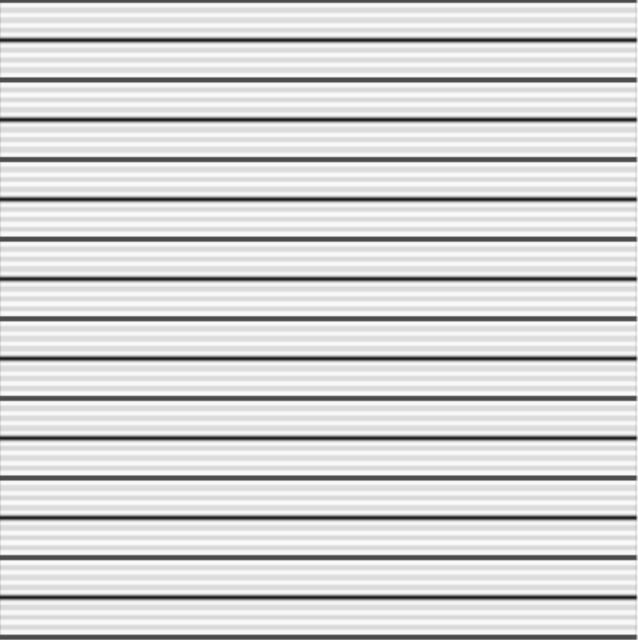
This pattern is drawn by a Shadertoy shader. Its source:

```glsl
#define PERIOD 0.0622        // height of one repeat, 16 fit the canvas
#define TOP_OFFSET 0.0005    // first rule below the top edge
#define STRIPES 4.0          // pale stripe slots per repeat
#define RULE_HALF 0.064      // half width of a rule, in repeats
#define RULE_SOFT 0.031      // edge blur of a flat rule, in repeats
#define PAPER vec3(0.975)
#define PALE_STRIPE vec3(0.845)
#define FLAT_INK vec3(0.30)
#define DARK_INK vec3(0.12)
#define RIGHT_EDGE 0.9975

float hash(float n) {
    return fract(sin(n * 12.9898) * 43758.5453);
}

// Soft pale stripes, each a little wider or narrower than the next
float paleStripe(float rows) {
    float slot = rows * STRIPES;
    float id = floor(slot + 0.5);
    float isRule = 1.0 - step(0.5, mod(id, STRIPES));
    float wide = hash(id + 3.0);
    float d = abs(slot - id);
    float shade = 1.0 - smoothstep(mix(0.05, 0.14, wide), mix(0.40, 0.48, wide), d);
    return shade * mix(1.0, 0.82, wide) * (1.0 - isRule);
}

// Rules alternate between a flat grey bar and a darker, feathered one
vec3 drawRule(vec3 base, float rows, float pixel) {
    float id = floor(rows + 0.5);
    float d = abs(rows - id);
    float soft = max(RULE_SOFT, pixel * 0.7);
    float bar = 1.0 - smoothstep(RULE_HALF - soft, RULE_HALF + soft, d);
    float feather = exp(-d * d / (RULE_HALF * RULE_HALF));
    float odd = mod(id, 2.0);
    return mix(base, mix(FLAT_INK, DARK_INK, odd), mix(bar, feather, odd));
}

void mainImage(out vec4 fragColor, in vec2 fragCoord) {
    vec2 uv = fragCoord / iResolution.xy;
    float rows = (1.0 - uv.y - TOP_OFFSET) / PERIOD;
    float pixel = 1.0 / (iResolution.y * PERIOD);

    vec3 col = mix(PAPER, PALE_STRIPE, paleStripe(rows));

    // Faint shading along the two sides
    float side = 1.0 - smoothstep(0.0005, 0.003, min(uv.x, abs(uv.x - RIGHT_EDGE)));
    col *= 1.0 - 0.1 * side;

    col = drawRule(col, rows, pixel);

    // Rules fade out just before the right border
    float fade = smoothstep(RIGHT_EDGE - 0.001, RIGHT_EDGE + 0.0015, uv.x);
    col = mix(col, PAPER, 0.75 * fade);

    fragColor = vec4(col, 1.0);
}
```
